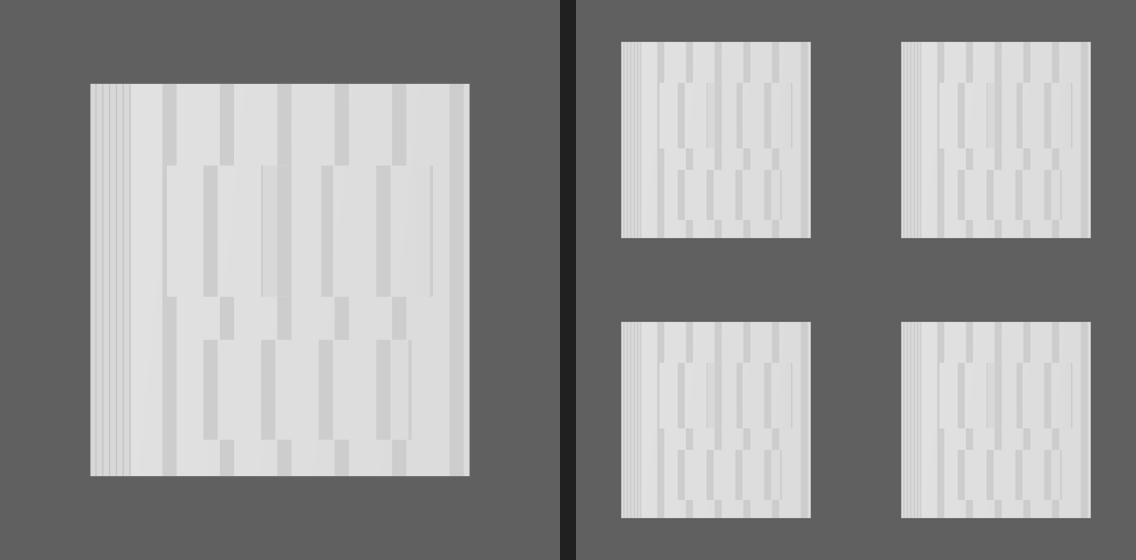
Left, the tile; right, the same tile 2 across and 2 down.
Give the GLSL for this pattern, as a WebGL 2 fragment shader.

```glsl
#version 300 es
precision highp float;

uniform vec2 u_resolution;
out vec4 fragColor;

const vec3 SURROUND = vec3(0.376);
const vec3 LIGHT_LEFT = vec3(0.882);
const vec3 LIGHT_RIGHT = vec3(0.863);
const vec3 SHADE = vec3(0.848);
const vec3 BAR = vec3(0.804);
const vec3 GROOVE = vec3(0.765);

// Smooth coverage of a rectangle given by its lower left and upper right.
float box(vec2 p, vec2 lo, vec2 hi, vec2 pixel) {
    vec2 inside = min(p - lo, hi - p) / pixel + 0.5;
    vec2 cover = clamp(inside, 0.0, 1.0);
    return cover.x * cover.y;
}

// A row of evenly spaced upright bars; span holds the bottom and top.
float bars(vec2 p, float left, float period, float count, float width, vec2 span, vec2 pixel) {
    float index = clamp(round((p.x - left - 0.5 * width) / period), 0.0, count - 1.0);
    float start = left + period * index;
    return box(p, vec2(start, span.x), vec2(start + width, span.y), pixel);
}

vec3 panelColour(vec2 p, vec2 pixel) {
    vec2 full = vec2(0.1497, 0.8503);
    vec2 upper = vec2(0.4701, 0.7044);
    vec2 lower = vec2(0.2148, 0.3932);
    float barWidth = 0.0254;

    // Slightly slanted fall of light
    float slant = smoothstep(0.16, 0.84, p.x + 0.1 * (0.5 - p.y));
    vec3 light = mix(LIGHT_LEFT, LIGHT_RIGHT, slant);
    vec3 colour = light;

    // Main bars over the full height
    colour = mix(colour, BAR, bars(p, 0.2900, 0.10255, 6.0, barWidth, full, pixel));

    // Clear the two inset bands
    float cleared = max(box(p, vec2(0.2982, upper.x), vec2(0.7734, upper.y), pixel),
                        box(p, vec2(0.3160, lower.x), vec2(0.7350, lower.y), pixel));
    colour = mix(colour, light, cleared);

    // Pale shaded strips beside the narrow bars
    float shaded = max(box(p, vec2(0.4700, upper.x), vec2(0.4955, upper.y), pixel),
                       0.4 * box(p, vec2(0.7000, lower.x), vec2(0.7292, lower.y), pixel));
    shaded = max(shaded, 0.3 * box(p, vec2(0.7460, upper.x), vec2(0.7676, upper.y), pixel));
    colour = mix(colour, SHADE, shaded);

    // Upper band: shifted bars, some partly covered
    float inset = bars(p, 0.3633, 0.3086, 2.0, barWidth, upper, pixel);
    inset = max(inset, box(p, vec2(0.4661, upper.x), vec2(0.4700, upper.y), pixel));
    inset = max(inset, box(p, vec2(0.4951, upper.x), vec2(0.5205, upper.y), pixel));
    inset = max(inset, box(p, vec2(0.5735, upper.x), vec2(0.5947, upper.y), pixel));
    inset = max(inset, box(p, vec2(0.7676, upper.x), vec2(0.7734, upper.y), pixel));

    // Lower band: shifted bars and a narrow end bar
    inset = max(inset, bars(p, 0.3633, 0.1029, 4.0, barWidth, lower, pixel));
    inset = max(inset, box(p, vec2(0.7292, lower.x), vec2(0.7350, lower.y), pixel));
    colour = mix(colour, BAR, inset);

    // Fine grooves along the left edge
    colour = mix(colour, SHADE, box(p, vec2(0.1615, full.x), vec2(0.2318, full.y), pixel));
    return mix(colour, GROOVE, bars(p, 0.1703, 0.01217, 6.0, 0.0022, full, pixel));
}

void main() {
    vec2 p = gl_FragCoord.xy / u_resolution;
    vec2 pixel = 1.0 / u_resolution;
    float panel = box(p, vec2(0.1615, 0.1497), vec2(0.8385, 0.8503), pixel);
    fragColor = vec4(mix(SURROUND, panelColour(p, pixel), panel), 1.0);
}
```
